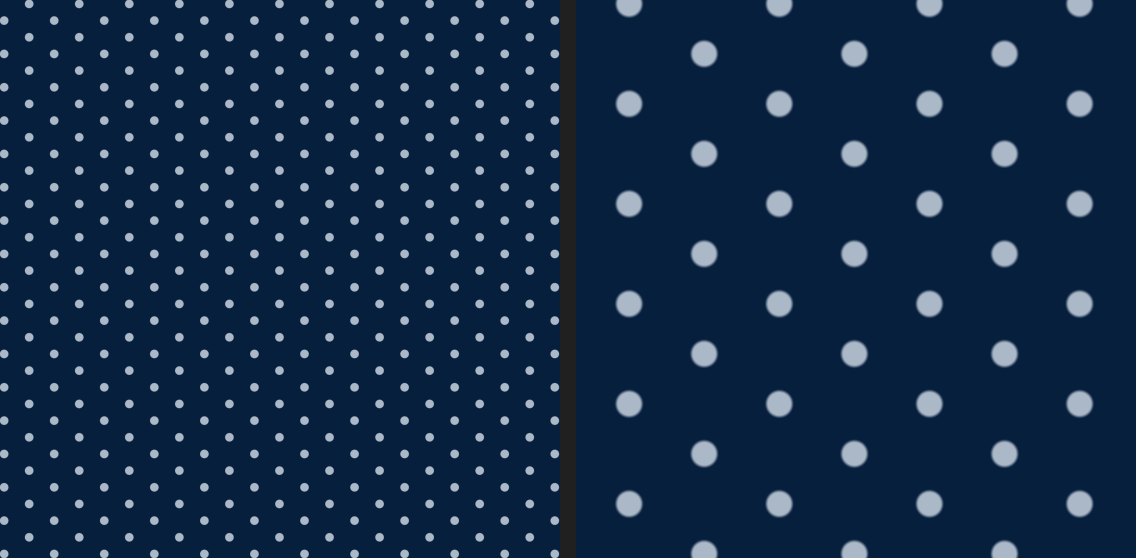
Left, the full canvas; right, a detail of the centre.
This pattern is drawn by a WebGL 2 fragment shader. Its source:

```glsl
#version 300 es
precision highp float;
// Staggered pale grey pin dots on a deep navy ground.

uniform vec2 u_resolution;
out vec4 fragColor;

// Distance to the nearest point of a rectangular lattice through the origin.
float latticeDistance(vec2 p, vec2 period) {
    return length(p - period * round(p / period));
}

void main() {
    // Canvas widths, measured from the centre of the lower left dot.
    vec2 p = gl_FragCoord.xy / u_resolution.x - vec2(0.0074, 0.0072);

    // Two interleaved lattices, offset by half a period, form the stagger.
    vec2 period = vec2(0.08939, 0.05953);
    float d = min(latticeDistance(p, period), latticeDistance(p - 0.5 * period, period));

    // Slightly soft rim, never narrower than one pixel.
    float soft = max(0.0013, 0.7 / u_resolution.x);
    float dot_ = 1.0 - smoothstep(-soft, soft, d - 0.0077);

    vec3 navy = vec3(0.02, 0.12, 0.24);
    vec3 paleGrey = vec3(0.67, 0.72, 0.78);
    fragColor = vec4(mix(navy, paleGrey, dot_), 1.0);
}
```
